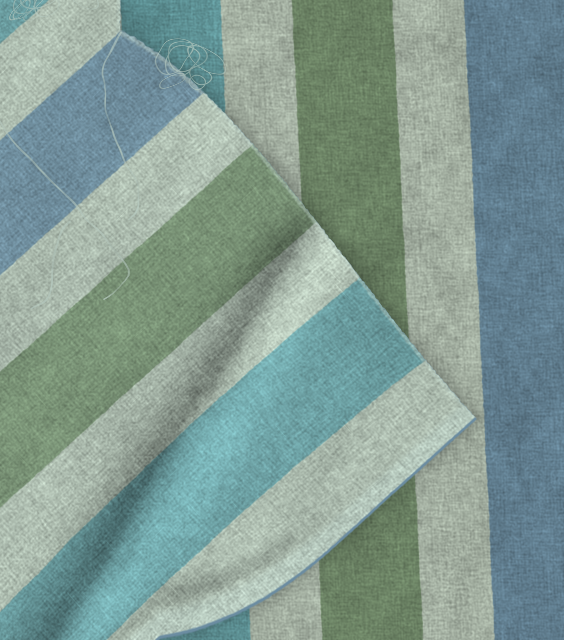
Reproduce this texture procedurally as a Shadertoy shader.

```glsl
const vec3 CREAM = vec3(0.645, 0.70, 0.65);
const vec3 TEAL = vec3(0.37, 0.58, 0.60);
const vec3 GREEN = vec3(0.42, 0.515, 0.40);
const vec3 BLUE = vec3(0.38, 0.50, 0.575);
const vec3 YARN = vec3(0.73, 0.81, 0.77);
const float PITCH = 0.269;
const float BAND = 0.157;

vec2 hash2(vec2 p) {
    p = vec2(dot(p, vec2(127.1, 311.7)), dot(p, vec2(269.5, 183.3)));
    return 2.0 * fract(sin(p) * 43758.55) - 1.0;
}

float gradientNoise(vec2 p) {
    vec2 i = floor(p), f = fract(p);
    vec2 u = f * f * f * (f * (f * 6.0 - 15.0) + 10.0);
    vec2 e = vec2(0.0, 1.0);
    float low = mix(dot(hash2(i), f), dot(hash2(i + e.yx), f - e.yx), u.x);
    float high = mix(dot(hash2(i + e), f - e), dot(hash2(i + 1.0), f - 1.0), u.x);
    return mix(low, high, u.y);
}

float fbm(vec2 p) {
    float sum = 0.0, amp = 0.6;
    for (int i = 0; i < 4; i++) {
        sum += amp * gradientNoise(p);
        p = mat2(1.6, 1.2, -1.2, 1.6) * p;
        amp *= 0.5;
    }
    return sum;
}

// Coloured bands cycle teal, green, blue with cream between them
vec3 stripes(float u, float soft) {
    float shifted = u + 0.5 * (PITCH - BAND);
    float k = mod(floor(shifted / PITCH), 3.0);
    float f = mod(shifted, PITCH) - 0.5 * PITCH;
    vec3 dye = k < 0.5 ? TEAL : (k < 1.5 ? GREEN : BLUE);
    return mix(dye, CREAM, smoothstep(-soft, soft, abs(f) - 0.5 * BAND));
}

// Crossed yarns of uneven thickness, with sparse pale slubs
float linen(vec2 q, float slubs) {
    float warp = gradientNoise(q * vec2(250.0, 40.0));
    float weft = gradientNoise(q.yx * vec2(250.0, 40.0) + 37.0);
    float grain = gradientNoise(q * 245.0);
    float slub = smoothstep(0.42, 0.62, gradientNoise(q * vec2(170.0, 11.0) + 11.0))
               + smoothstep(0.42, 0.62, gradientNoise(q.yx * vec2(170.0, 11.0) + 71.0));
    return 0.14 * (warp + weft) + 0.19 * grain + slubs * slub;
}

float segmentDistance(vec2 p, vec2 a, vec2 b) {
    vec2 ab = b - a;
    return length(p - a - ab * clamp(dot(p - a, ab) / dot(ab, ab), 0.0, 1.0));
}

// Loose yarn along a cubic curve
float yarnDistance(vec2 p, vec2 a, vec2 b, vec2 c, vec2 d) {
    float best = 1.0;
    vec2 last = a;
    for (int i = 1; i <= 18; i++) {
        float t = float(i) / 18.0, s = 1.0 - t;
        vec2 next = s * s * s * a + 3.0 * s * t * (s * b + t * c) + t * t * t * d;
        best = min(best, segmentDistance(p, last, next));
        last = next;
    }
    return best;
}

// Curled fibres scattered around a centre
float tangleDistance(vec2 p, vec2 centre, vec2 spread, float size) {
    float best = 1.0;
    for (int i = 0; i < 7; i++) {
        vec2 h = hash2(vec2(float(i), 5.0 + centre.x));
        vec2 q = p - centre - h * spread;
        q.y += 0.7 * h.x * q.x;
        best = min(best, abs(length(q * vec2(1.0, 1.5)) - size * (1.0 + 0.6 * h.y)));
    }
    return best;
}

void mainImage(out vec4 fragColor, in vec2 fragCoord) {
    vec2 p = fragCoord / iResolution.y;
    float px = 1.0 / iResolution.y;
    float soft = max(px, 0.0013);
    float wobble = 0.003 * fbm(p * 14.0) + 0.0015 * gradientNoise(p * 130.0);

    // Flat cloth underneath, stripes leaning slightly
    vec2 back = vec2(p.x - 0.048 * (1.0 - p.y), p.y);
    float crease = fbm(p * vec2(13.0, 9.0) + 2.0 * fbm(p * 5.0));
    float pinch = exp(-abs(fbm(p * vec2(9.0, 7.0) + 3.0)) / 0.03);
    vec3 col = stripes(back.x - 0.187 + wobble, soft) * vec3(0.98, 0.97, 0.96);
    col *= 1.0 + linen(back, 0.05) + 0.19 * crease + 0.035 * pinch;

    // Outline of the folded corner
    float t = clamp((p.x - 0.186) / 0.55, 0.0, 1.0);
    float foldY = 0.954 - 1.089 * (p.x - 0.186) + 0.33 * t * (1.0 - t) * (1.0 - t);
    float fray = 0.0025 * gradientNoise(p * 160.0);
    float foldDist = min((p.y - foldY) / 1.48, p.x - 0.188) + fray;
    float across = 1.0 - p.y + 0.9 * p.x;
    float tuck = clamp(0.52 - p.x, 0.0, 0.27);
    float hemDist = (across - 1.32 + 1.4 * tuck * tuck) / 1.345 + 0.5 * wobble;
    float flapDist = max(foldDist, hemDist);
    col *= 1.0 - 0.22 * exp(-max(flapDist, 0.0) / 0.014);

    // Underside showing along the hem
    float under = max(foldDist, hemDist - 0.004);
    col = mix(col, BLUE * 1.1, 1.0 - smoothstep(-px, px, under));

    // Stripes of the corner, bent where it sags
    float bend = 0.2 * (p.x - 0.36) * (p.x - 0.36) - 0.012;
    float s = (across - bend * smoothstep(0.75, 0.95, across)) / 1.345;
    vec2 q = vec2(s, (0.9 * p.y + p.x) / 1.345);
    vec3 flap = stripes(max(0.858 - s + wobble, -0.05), soft);
    flap = mix(flap, vec3(0.60, 0.67, 0.63), 0.14) * 1.06;

    // Long fold, soft ripples and rolled hem
    float ridge = p.x - 0.475 + 0.62 * (0.655 - p.y) + 0.02 * fbm(p * 5.0);
    float reach = 1.0 - smoothstep(0.60, 0.72, p.y);
    float dark = exp(-pow(ridge / (ridge < 0.0 ? 0.055 : 0.022), 2.0));
    float light = exp(-pow((ridge - 0.075) / 0.045, 2.0));
    float ripple = gradientNoise(vec2(ridge * 13.0, p.y * 3.0) + 4.0);
    float shade = 1.0 + reach * (0.12 * light - 0.30 * dark) + 0.12 * ripple;
    shade += 0.12 * fbm(p * 7.0 + 9.0) + linen(q, 0.10);
    float hemFold = exp(-pow((hemDist + 0.045) / 0.014, 2.0));
    shade -= 0.17 * hemFold * (1.0 - smoothstep(0.35, 0.6, p.x));
    flap *= shade;
    float rim = smoothstep(-0.008, -0.003, foldDist) * 0.45;
    rim = max(rim, smoothstep(-0.036, -0.02, hemDist) * 0.6);
    flap = mix(flap, YARN * (1.0 + linen(q, 0.03)), rim);
    col = mix(col, flap, 1.0 - smoothstep(-px, px, flapDist));

    // Loose yarns and curled fibres, kinked and fading in places
    vec2 k = p + 0.012 * vec2(gradientNoise(p * 22.0), gradientNoise(p * 22.0 + 50.0));
    float yarn = yarnDistance(k, vec2(0.19, 0.95), vec2(0.09, 0.80), vec2(0.27, 0.73), vec2(0.20, 0.655));
    yarn = min(yarn, yarnDistance(k, vec2(0.0, 0.81), vec2(0.12, 0.65), vec2(0.27, 0.58), vec2(0.16, 0.535)));
    yarn = min(yarn, yarnDistance(k, vec2(0.11, 0.655), vec2(0.06, 0.61), vec2(0.11, 0.55), vec2(0.05, 0.515)));
    float curls = min(tangleDistance(k, vec2(0.08, 0.995), vec2(0.05, 0.02), 0.022),
                      tangleDistance(k, vec2(0.295, 0.885), vec2(0.045, 0.03), 0.020));
    yarn = min(yarn, curls + 0.0004);
    float presence = 0.55 + 0.5 * gradientNoise(p * 35.0);
    col *= 1.0 - 0.08 * exp(-yarn / 0.002);
    col = mix(col, YARN, presence * (1.0 - smoothstep(0.0004, 0.0004 + 1.3 * px, yarn)));

    fragColor = vec4(clamp(col, 0.0, 1.0), 1.0);
}
```
